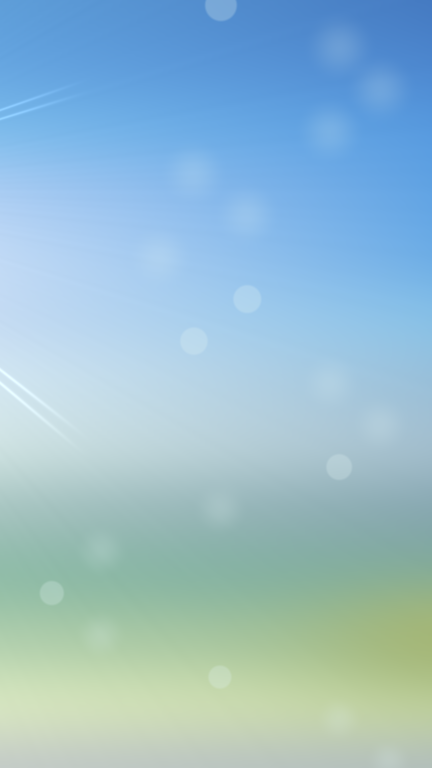
Reproduce this background procedurally as a Shadertoy shader.

```glsl
// A soft spring backdrop: blue sky falling through haze to blurred green meadow.
// Two vertical colour ramps are blended across the width, then an olive glow,
// faint light rays from the left and a drifting chain of bokeh discs are added.

const int STOPS = 13;
const int DISCS = 19;
const float HEIGHT = 16.0 / 9.0;   // canvas height when its width is 1

// Colours from top to bottom along the left and right edges
const vec3 LEFT_RAMP[STOPS] = vec3[STOPS](
    vec3(.37, .62, .85), vec3(.40, .65, .88), vec3(.49, .73, .92), vec3(.66, .80, .95),
    vec3(.75, .85, .96), vec3(.77, .86, .95), vec3(.82, .90, .94), vec3(.80, .88, .88),
    vec3(.65, .77, .75), vec3(.57, .74, .66), vec3(.69, .81, .68), vec3(.83, .89, .75),
    vec3(.77, .80, .78));
const vec3 RIGHT_RAMP[STOPS] = vec3[STOPS](
    vec3(.27, .48, .76), vec3(.30, .53, .81), vec3(.34, .60, .87), vec3(.38, .64, .89),
    vec3(.43, .68, .90), vec3(.53, .75, .90), vec3(.60, .75, .85), vec3(.63, .74, .80),
    vec3(.53, .66, .69), vec3(.50, .67, .62), vec3(.62, .74, .58), vec3(.75, .82, .64),
    vec3(.70, .75, .73));
const vec3 OLIVE = vec3(.65, .71, .44);
const vec3 PALE_LIGHT = vec3(.88, .95, .95);

// Smooth Catmull-Rom lookup, t in 0..1
vec3 sampleRamp(vec3 ramp[STOPS], float t) {
    float s = clamp(t, 0.0, 1.0) * float(STOPS - 1);
    int i = min(int(s), STOPS - 2);
    float f = s - float(i);
    vec3 a = ramp[max(i - 1, 0)], b = ramp[i];
    vec3 c = ramp[i + 1], d = ramp[min(i + 2, STOPS - 1)];
    return b + 0.5 * f * (c - a + f * (2.0*a - 5.0*b + 4.0*c - d
             + f * (3.0*(b - c) + d - a)));
}

float gaussian(float x, float width) {
    return exp(-x * x / (width * width));
}

float hashSlope(float n) {
    return fract(sin(n * 127.1) * 4375.85) * 2.0 - 1.0;
}

// One-dimensional gradient noise
float gradientNoise(float x) {
    float i = floor(x), f = x - i;
    float u = f * f * f * (f * (f * 6.0 - 15.0) + 10.0);
    return mix(hashSlope(i) * f, hashSlope(i + 1.0) * (f - 1.0), u);
}

// Fine fan of streaks plus two bright beams
float lightRays(vec2 p, vec2 source) {
    vec2 d = p - source;
    float angle = atan(d.y, d.x);
    float streaks = 0.025 * gradientNoise(angle * 55.0) * exp(-0.8 * length(d));
    float beams = 0.0;
    for (int i = 0; i < 4; i++) {
        float k = float(i);
        float center = mix(0.30, -0.70, floor(k * 0.5)) + 0.035 * mod(k, 2.0);
        beams += gaussian(angle - center, 0.005);
    }
    float fade = 1.0 - smoothstep(0.0, 0.22, p.x);
    return streaks + 0.11 * beams * fade;
}

// Disc coverage: softness 0 is crisp, 1 is fully blurred
float bokehDisc(vec2 p, vec2 center, float radius, float softness) {
    float feather = mix(0.006, radius, softness);
    return 1.0 - smoothstep(radius - feather, radius + 0.2 * feather, length(p - center));
}

// Discs descend evenly while swaying; the sway becomes a zigzag mid-sky
vec2 discCenter(float k) {
    float zigzag = gaussian(k - 6.0, 2.2);
    float side = mod(k, 2.0) * 2.0 - 1.0;
    float sway = 0.39 * cos((k - 10.0) * 0.785);
    float x = 0.51 + mix(sway, 0.14 * side, zigzag);
    return vec2(x, HEIGHT - 0.012 - 0.0972 * k);
}

float bokehLight(vec2 p) {
    float light = 0.0;
    for (int i = 0; i < DISCS; i++) {
        float k = float(i);
        bool crisp = i % 7 == 0 || i % 8 == 0 || i % 11 == 0;
        float depth = k / float(DISCS);
        float radius = crisp ? 0.039 - 0.012 * depth : 0.075 - 0.03 * depth;
        float opacity = crisp ? 0.27 : 0.19;
        light += opacity * bokehDisc(p, discCenter(k), radius, crisp ? 0.0 : 1.0);
    }
    return light;
}

void mainImage(out vec4 fragColor, in vec2 fragCoord) {
    vec2 uv = fragCoord / iResolution.xy;
    vec2 p = uv * vec2(1.0, HEIGHT);

    // Sky and meadow
    float down = 1.0 - uv.y;
    vec3 color = mix(sampleRamp(LEFT_RAMP, down), sampleRamp(RIGHT_RAMP, down), uv.x);

    // Olive warmth at the right edge
    float olive = gaussian(uv.x - 1.05, 0.30) * gaussian(uv.y - 0.17, 0.075);
    color = mix(color, OLIVE, 0.8 * olive);

    // Rays and bokeh
    color += lightRays(p, vec2(-0.53, 1.338));
    color = mix(color, PALE_LIGHT, min(bokehLight(p), 0.5));

    fragColor = vec4(clamp(color, 0.0, 1.0), 1.0);
}
```
